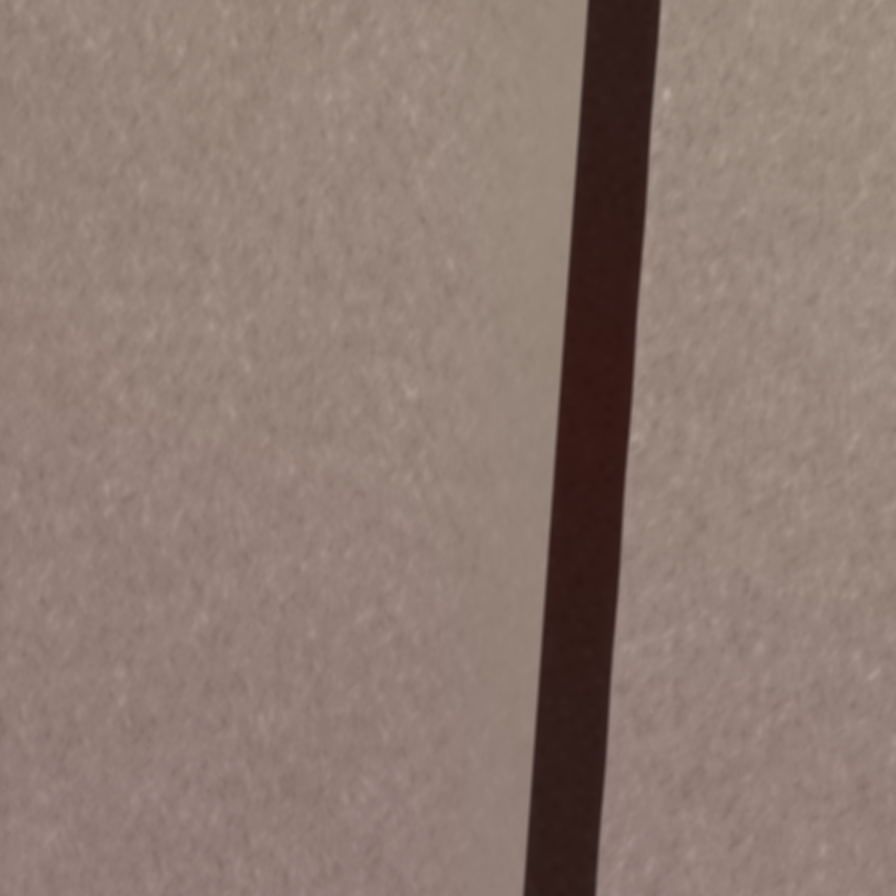
Reproduce this texture procedurally as a WebGL 1 fragment shader.

```glsl
precision highp float;
// Rough beige plaster wall crossed by a slightly leaning dark brown strip.

uniform vec2 u_resolution;

vec3 hash3(vec2 p) {
  vec3 q = fract(vec3(p.xyx) * vec3(0.1031, 0.1030, 0.0973));
  q += dot(q, q.yxz + 33.33);
  return fract((q.xxy + q.yzz) * q.zyx);
}

// Cellular grain: one soft, tilted fleck per cell, bright or dark
float flecks(vec2 p, float lean, float stretch) {
  vec2 cell = floor(p);
  float sum = 0.0;
  for (int j = -1; j <= 1; j++) {
    for (int i = -1; i <= 1; i++) {
      vec2 id = cell + vec2(float(i), float(j));
      vec3 h = hash3(id);
      vec2 d = p - id - h.xy;
      float angle = lean + (fract(h.x * 7.0 + h.y * 13.0) - 0.5) * 1.3;
      float c = cos(angle);
      float s = sin(angle);
      vec2 r = vec2(c * d.x - s * d.y, s * d.x + c * d.y);
      r *= vec2(stretch, 1.0 / stretch);
      sum += (h.z * 2.0 - 1.0) * exp(-5.0 * dot(r, r));
    }
  }
  return sum;
}

// Broad uneven tone from layered sines
float mottle(vec2 p) {
  float a = sin(p.x * 9.0 + 2.0 * sin(p.y * 5.0 + 1.0));
  float b = sin(p.y * 13.0 - p.x * 6.0 + 1.5 * sin(p.x * 11.0));
  float c = sin(p.x * 23.0 + p.y * 17.0 + sin(p.y * 19.0));
  return a * 0.45 + b * 0.35 + c * 0.2;
}

// Plaster grain, with fine and coarse relief
float plasterGrain(vec2 p, float lean) {
  float coarse = flecks(p * 48.0, lean, 1.35);
  float medium = flecks(p * 83.0 + 17.0, lean, 1.4);
  float fine = flecks(p * 150.0 + 41.0, lean, 1.2);
  float relief = coarse * 0.32 + medium * 0.5 + fine * 0.25;
  return relief + 0.35 * max(medium, 0.0) * max(coarse, 0.0);
}

// Wall tint: pinkish at lower left, pale and warm at upper right
vec3 wallTint(vec2 p) {
  vec3 low = mix(vec3(0.560, 0.476, 0.456), vec3(0.578, 0.503, 0.475), p.x);
  vec3 high = mix(vec3(0.583, 0.510, 0.471), vec3(0.606, 0.542, 0.496), p.x);
  return mix(low, high, smoothstep(0.0, 0.9, p.y));
}

vec3 wallColor(vec2 p, float side) {
  float right = step(0.0, side);
  float lean = mix(0.12, 0.42, right);
  // The plaster is smoother just left of the strip
  float smoothBand = (1.0 - right) * smoothstep(-0.22, -0.05, side);
  float roughness = mix(0.062, 0.018, smoothBand);
  vec3 color = wallTint(p);
  color += mottle(p) * vec3(0.006, 0.007, 0.007);
  color += plasterGrain(p, lean) * roughness;
  color += smoothBand * vec3(-0.002, 0.004, -0.003);
  return color;
}

vec3 stripColor(vec2 p, float side, float halfWidth) {
  float redGlow = exp(-pow((p.y - 0.55) / 0.25, 2.0));
  vec3 color = mix(vec3(0.188, 0.116, 0.100), vec3(0.206, 0.098, 0.080), redGlow);
  float rim = smoothstep(0.55, 1.0, abs(side) / halfWidth);
  color += rim * vec3(0.008, 0.014, 0.016);
  return color + flecks(p * 90.0, 0.2, 1.0) * 0.012;
}

void main() {
  vec2 p = gl_FragCoord.xy / u_resolution;

  // Signed distance across the leaning strip
  float halfWidth = 0.0402;
  float side = p.x - mix(0.6245, 0.6968, p.y);
  side += 0.0006 * sin(p.y * 31.0) * smoothstep(0.0, halfWidth, side);
  float edge = abs(side) - halfWidth;

  // Wall with a thin pale line beside the right edge
  vec3 wall = wallColor(p, side);
  float paleLine = exp(-pow((edge - 0.007) / 0.004, 2.0)) * step(0.0, side);
  wall += paleLine * vec3(0.014, 0.013, 0.016);

  // Soft edge with a slight cool fringe
  float softness = max(0.0036, 0.75 / u_resolution.x);
  float cover = 1.0 - smoothstep(-softness, softness, edge);
  vec3 color = mix(wall, stripColor(p, side, halfWidth), cover);
  color += cover * (1.0 - cover) * vec3(-0.03, -0.01, 0.03);

  gl_FragColor = vec4(clamp(color, 0.0, 1.0), 1.0);
}
```
